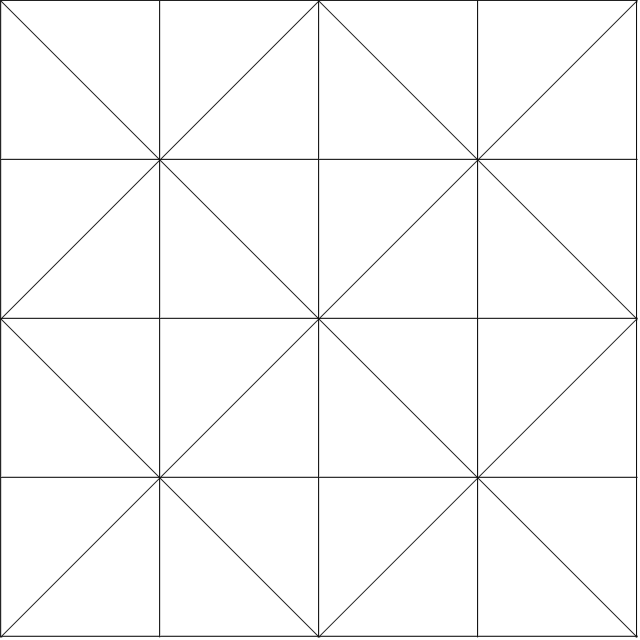
Write a WebGL 2 fragment shader that draws this pattern.

```glsl
#version 300 es
precision highp float;
// Thin dark lines on white: a 4 by 4 square grid whose every 2 by 2 block
// is crossed by both of its diagonals, giving eight-rayed stars.
// Each line family is a distance to the nearest multiple of its period.

uniform vec2 u_resolution;
out vec4 outColor;

const vec3 PAPER = vec3(1.0);
const vec3 INK = vec3(0.06);
const vec3 DIAGONAL_INK = vec3(0.10);

const vec2 CENTER = vec2(0.4978, 0.5026);           // middle of the grid
const float CELL = 0.2484;                          // side of one square
const float HALF_CELLS = 2.0;                       // squares from middle to border
const float GRID_WIDTH = 0.0017;
const float DIAGONAL_WIDTH = 0.0014;
const vec2 DIAGONAL_SHIFT = vec2(0.0005, -0.0010);  // slight misregistration

// Signed distance to the nearest multiple of the period.
float nearestLine(float x, float period) {
    return x - period * floor(x / period + 0.5);
}

// Share of a pixel-wide box that a line of the given width covers.
float lineCoverage(float d, float width, float pixel) {
    float h = 0.5 * width;
    float overlap = min(d + 0.5 * pixel, h) - max(d - 0.5 * pixel, -h);
    return clamp(overlap / pixel, 0.0, 1.0);
}

// Soft mask of a centred square.
float squareMask(vec2 p, float halfSide, float pixel) {
    vec2 inside = clamp((halfSide - abs(p)) / pixel + 0.5, 0.0, 1.0);
    return inside.x * inside.y;
}

void main() {
    float side = min(u_resolution.x, u_resolution.y);
    float pixel = 1.0 / side;
    vec2 p = gl_FragCoord.xy / side - CENTER;

    // Upright and level grid lines
    float vertical = lineCoverage(nearestLine(p.x, CELL), GRID_WIDTH, pixel);
    float horizontal = lineCoverage(nearestLine(p.y, CELL), GRID_WIDTH, pixel);
    float grid = max(vertical, horizontal);

    // Both diagonal families, repeating every two squares
    vec2 q = p - DIAGONAL_SHIFT;
    float period = sqrt(2.0) * CELL;
    vec2 across = vec2(q.x - q.y, q.x + q.y) * sqrt(0.5);
    float falling = lineCoverage(nearestLine(across.y, period), DIAGONAL_WIDTH, pixel);
    float rising = lineCoverage(nearestLine(across.x, period), DIAGONAL_WIDTH, pixel);
    float diagonals = max(falling, rising);

    // Trim each layer to the outer border
    float reach = HALF_CELLS * CELL + 0.5 * GRID_WIDTH;
    diagonals *= squareMask(q, reach, pixel);

    // The border edge already softens the grid, so leave its last pixel whole
    grid *= squareMask(p, reach + 0.5 * pixel, pixel);

    vec3 color = mix(PAPER, DIAGONAL_INK, diagonals);
    color = mix(color, INK, grid);
    outColor = vec4(color, 1.0);
}
```
